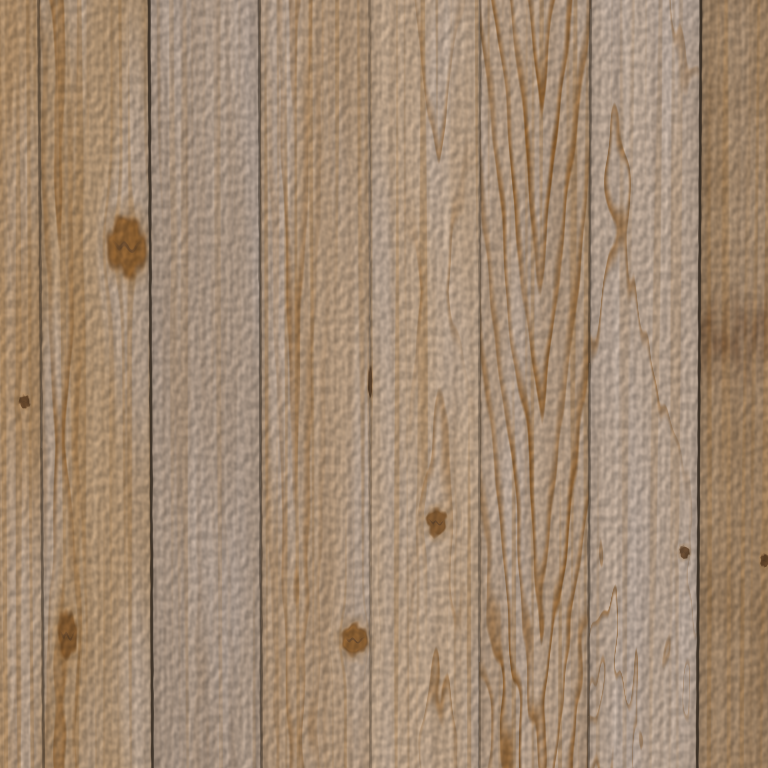
A WebGL 2 fragment shader for this texture:

```glsl
#version 300 es
precision highp float;
// Weathered vertical softwood planks with flame grain, knots and rough sawn fibres.

uniform vec2 u_resolution;
out vec4 fragColor;

const float FIRST_SEAM = 0.0535;   // x of the leftmost seam
const float PLANK_PITCH = 0.1428;  // plank width
const float SEAM_FAN = 0.013;      // how far the seams spread towards the top
const float SEAM_WIDTH = 0.0021;
const float ROUGHNESS = 0.085;     // relief of the sawn surface
const float STREAKS = 0.042;       // contrast of the fine fibres
const vec3 LATEWOOD = vec3(0.51, 0.345, 0.17);
const vec3 SILVERED = vec3(0.69, 0.635, 0.60);
const vec3 HONEY = vec3(0.60, 0.455, 0.29);
const vec3 KNOT_RIM = vec3(0.50, 0.325, 0.14);
const vec3 KNOT_HEART = vec3(0.30, 0.20, 0.12);
const vec3 GAP = vec3(0.22, 0.18, 0.14);

const vec3 PLANK_TINT[8] = vec3[8](
  vec3(0.65, 0.53, 0.40), vec3(0.65, 0.54, 0.42), vec3(0.635, 0.56, 0.495), vec3(0.66, 0.56, 0.46),
  vec3(0.69, 0.595, 0.50), vec3(0.66, 0.57, 0.485), vec3(0.68, 0.605, 0.54), vec3(0.58, 0.475, 0.365));
// Flame grain: centre x, height of the saddle, steepness, spacing of the tips
const vec4 FLAME[8] = vec4[8](
  vec4(0.02, 0.5, 40.0, 0.7), vec4(0.079, 0.42, 30.0, 0.48), vec4(0.27, 0.5, 50.0, 0.8),
  vec4(0.386, -0.13, 38.0, 0.60), vec4(0.570, 0.62, 7.0, 0.29), vec4(0.704, -0.09, 9.0, 0.205),
  vec4(0.797, 1.149, 6.0, 0.61), vec4(0.96, 0.5, 40.0, 0.8));
// Strength of the flame and its reach to either side
const vec2 FLAME_FADE[8] = vec2[8](
  vec2(0.12, 0.03), vec2(0.75, 0.022), vec2(0.08, 0.05), vec2(0.65, 0.028),
  vec2(0.60, 0.030), vec2(0.95, 0.120), vec2(0.72, 0.100), vec2(0.0, 0.05));
const float SEAM_DARK[7] = float[7](0.55, 0.9, 0.6, 0.32, 0.42, 0.55, 0.95);
// Knots: centre and radii
const vec4 KNOTS[8] = vec4[8](
  vec4(0.166, 0.680, 0.026, 0.044), vec4(0.086, 0.173, 0.014, 0.034), vec4(0.461, 0.167, 0.018, 0.023),
  vec4(0.569, 0.320, 0.014, 0.020), vec4(0.892, 0.281, 0.007, 0.009), vec4(0.032, 0.477, 0.008, 0.009),
  vec4(0.997, 0.270, 0.006, 0.010), vec4(0.482, 0.502, 0.003, 0.024));

vec2 hashGradient(vec2 cell) {
  vec3 h = fract(cell.xyx * vec3(0.1031, 0.1030, 0.0973));
  h += dot(h, h.yzx + 33.33);
  float angle = 6.2832 * fract((h.x + h.y) * h.z);
  return vec2(cos(angle), sin(angle));
}

float gradientNoise(vec2 p) {
  vec2 i = floor(p), f = p - i;
  vec2 w = f * f * f * (f * (f * 6.0 - 15.0) + 10.0);
  vec2 e = vec2(1.0, 0.0);
  float low = mix(dot(hashGradient(i), f), dot(hashGradient(i + e), f - e), w.x);
  float high = mix(dot(hashGradient(i + e.yx), f - e.yx), dot(hashGradient(i + 1.0), f - 1.0), w.x);
  return 1.4 * mix(low, high, w.y);
}

// Coverage of the dark growth rings: crisp outside, soft inside
float flameGrain(vec2 p, int plank, float seed) {
  vec4 flame = FLAME[plank];
  vec2 fade = FLAME_FADE[plank];
  float dx = p.x - flame.x + 0.007 * gradientNoise(vec2(seed, p.y * 4.0));
  float side = sqrt(dx * dx + 0.000006);
  float ragged = 0.16 + 0.34 * smoothstep(0.36, 0.12, p.y);
  float warp = 0.35 * gradientNoise(vec2(p.x * 14.0 + seed, p.y * 4.0))
             + ragged * gradientNoise(vec2(p.x * 62.0, p.y * 11.0 + seed));
  float level = (abs(p.y - flame.y) - flame.z * side) / flame.w + warp;
  float e = (fract(level) - 0.5) * flame.w / flame.z;
  float ring = smoothstep(-0.0022, 0.0008, e) * (1.0 - smoothstep(0.0005, 0.0085, e));
  float uneven = 0.8 + 0.5 * gradientNoise(vec2(p.x * 25.0, p.y * 5.0 + seed));
  return clamp(ring * fade.x * uneven, 0.0, 1.0) * exp(-side * side / (fade.y * fade.y));
}

void main() {
  vec2 uv = gl_FragCoord.xy / u_resolution;
  vec2 p = uv;
  p.x = 0.55 + (uv.x - 0.55) / (1.0 + SEAM_FAN * (uv.y - 0.5));
  float across = (p.x - FIRST_SEAM) / PLANK_PITCH;
  int plank = clamp(int(floor(across)) + 1, 0, 7);
  float seed = float(plank) * 17.3;

  // Fibres bend around the knots
  vec2 g = p;
  for (int i = 0; i < 8; i++) {
    vec2 q = (p - KNOTS[i].xy) / (KNOTS[i].zw * vec2(1.3, 1.7));
    g.x -= 0.75 * (p.x - KNOTS[i].x) * exp(-dot(q, q));
  }

  // Base tint, silvering and fine fibres
  vec3 color = PLANK_TINT[plank];
  float patches = gradientNoise(vec2(g.x * 18.0 + seed, g.y * 2.3));
  color = mix(color, SILVERED, 0.55 * smoothstep(-0.1, 0.6, patches) * (plank == 7 ? 0.3 : 1.0));
  float fibre = gradientNoise(vec2(g.x * 185.0, g.y * 3.0 + seed))
              + 0.7 * gradientNoise(vec2(g.x * 85.0, g.y * 1.3 - seed));
  color += STREAKS * fibre;
  float thread = smoothstep(0.12, 0.5, gradientNoise(vec2(g.x * 115.0 + seed, g.y * 0.9)));
  color = mix(color, HONEY, thread * (plank == 2 || plank == 6 ? 0.22 : 0.45));

  // Saw bands on the last plank
  if (plank == 7) {
    float band = exp(-pow((p.y - 0.56) / 0.055, 2.0));
    color -= vec3(0.06, 0.065, 0.06) * band * (1.0 + gradientNoise(p * vec2(90.0, 30.0)));
    color += 0.035 * gradientNoise(vec2(p.x * 5.0, p.y * 13.0));
  }

  color = mix(color, LATEWOOD, flameGrain(g, plank, seed));

  // Knots: amber rim, rings and a dark cracked heart
  for (int i = 0; i < 8; i++) {
    vec2 q = (p - KNOTS[i].xy) / KNOTS[i].zw;
    float r = length(q) + 0.22 * gradientNoise(q * 1.8 + float(i) * 7.0);
    float small = 1.0 - smoothstep(0.008, 0.018, KNOTS[i].z);
    float rings = 0.5 + 0.5 * sin(r * 17.0);
    vec3 knot = mix(KNOT_RIM, KNOT_HEART, max(small * 0.85, 0.35 * rings * smoothstep(0.2, 1.0, r)));
    float crack = smoothstep(0.12, 0.03, abs(q.y + 0.3 * gradientNoise(q * 2.0))) * smoothstep(0.7, 0.4, r);
    knot = mix(knot, KNOT_HEART, 0.65 * crack);
    color = mix(color, HONEY, 0.35 * smoothstep(1.6, 0.9, r));
    color = mix(color, knot, 0.82 * smoothstep(1.05, 0.72, r));
  }

  // Rough sawn relief lit from the upper left
  vec2 grit = p * vec2(125.0, 88.0) + seed;
  float relief = gradientNoise(grit) - gradientNoise(grit + vec2(0.35, -0.35));
  float fuzz = gradientNoise(p * vec2(230.0, 170.0) - seed);
  color *= 1.0 + ROUGHNESS * (1.7 * relief + 0.55 * fuzz);

  // Seams between planks, with a soft shadow
  int seam = clamp(int(floor(across + 0.5)), 0, 6);
  float gap = abs(across - float(seam)) * PLANK_PITCH;
  gap += 0.0007 * gradientNoise(vec2(seed, p.y * 45.0));
  float line = 1.0 - smoothstep(SEAM_WIDTH * 0.35, SEAM_WIDTH * 1.35, gap);
  color *= 1.0 - 0.14 * SEAM_DARK[seam] * exp(-gap / 0.006);
  color = mix(color, GAP, line * SEAM_DARK[seam]);

  fragColor = vec4(clamp(color, 0.0, 1.0), 1.0);
}
```
